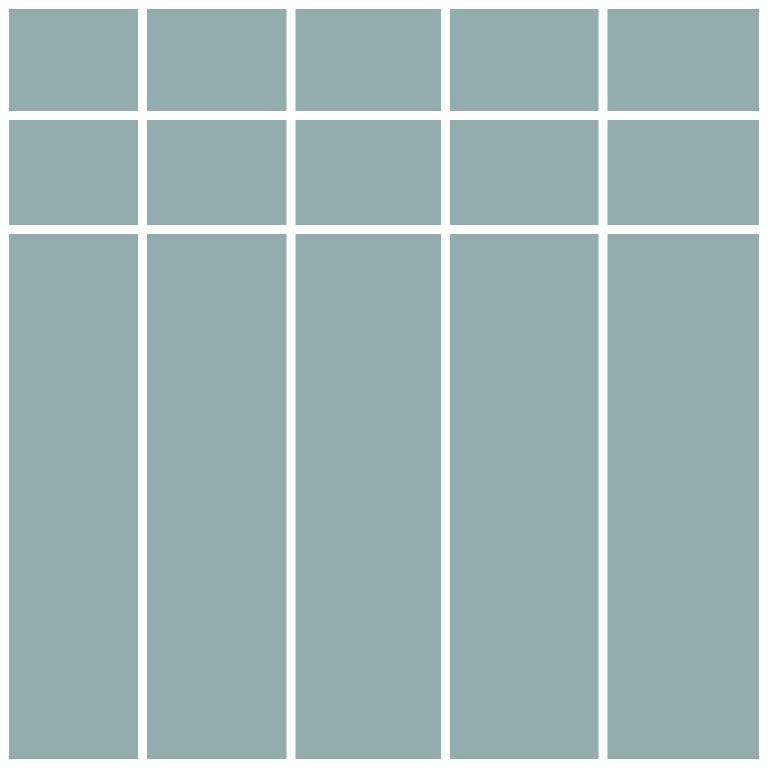
Write a Shadertoy shader that draws this pattern.

```glsl
const vec3 PANEL_COLOR = vec3(0.577, 0.676, 0.678);
const vec3 GAP_COLOR = vec3(0.995, 1.0, 1.0);
const float GAP_WIDTH = 0.01172;

// Centres of the gaps, as fractions of the canvas
const int COLUMN_GAPS = 6;
const int ROW_GAPS = 4;
const float COLUMN_GAP_X[COLUMN_GAPS] = float[](0.00586, 0.18555, 0.37891, 0.58008, 0.78516, 0.99414);
const float ROW_GAP_Y[ROW_GAPS] = float[](0.00586, 0.70117, 0.84961, 0.99414);

// Antialiased coverage of a gap at a given distance from its centre
float gapCoverage(float distanceToCentre, float pixel) {
    return clamp(0.5 + (0.5 * GAP_WIDTH - distanceToCentre) / pixel, 0.0, 1.0);
}

void mainImage(out vec4 fragColor, in vec2 fragCoord) {
    vec2 uv = fragCoord / iResolution.xy;
    vec2 pixel = 1.0 / iResolution.xy;

    // Distance to the nearest vertical and horizontal gap
    vec2 nearest = vec2(1.0);
    for (int i = 0; i < COLUMN_GAPS; i++) {
        nearest.x = min(nearest.x, abs(uv.x - COLUMN_GAP_X[i]));
    }
    for (int i = 0; i < ROW_GAPS; i++) {
        nearest.y = min(nearest.y, abs(uv.y - ROW_GAP_Y[i]));
    }

    float gap = max(gapCoverage(nearest.x, pixel.x), gapCoverage(nearest.y, pixel.y));
    fragColor = vec4(mix(PANEL_COLOR, GAP_COLOR, gap), 1.0);
}
```
